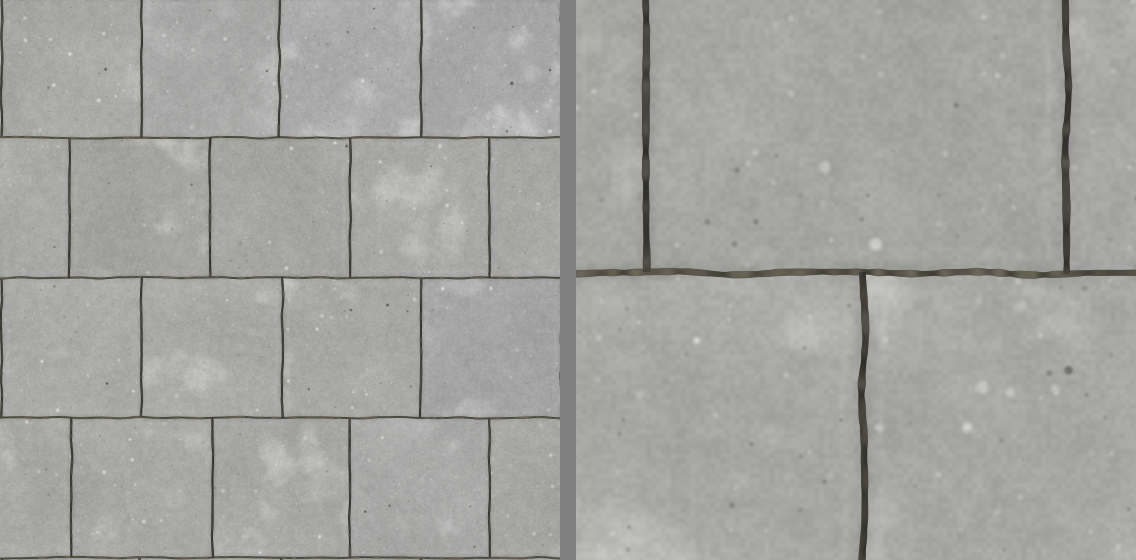
Left, the full canvas; right, a detail of the centre.
Reproduce this texture procedurally as a Shadertoy shader.

```glsl
float hash(vec2 p) {
    vec3 a = fract(p.xyx * 0.1031);
    a += dot(a, a.yzx + 33.33);
    return fract((a.x + a.y) * a.z);
}

float noise(vec2 p) {
    vec2 i = floor(p), f = fract(p);
    f = f * f * (3.0 - 2.0 * f);
    return mix(mix(hash(i), hash(i + vec2(1, 0)), f.x),
               mix(hash(i + vec2(0, 1)), hash(i + vec2(1, 1)), f.x), f.y);
}

float fbm(vec2 p) {
    float sum = 0.0, amp = 0.5;
    for (int i = 0; i < 5; i++) {
        sum += amp * noise(p);
        p = mat2(1.6, 1.2, -1.2, 1.6) * p + 7.3;
        amp *= 0.5;
    }
    return sum;
}

// Round spots, at most one per grid cell, each with its own size and strength
float spots(vec2 p, float scale, float density, float radius, float blur) {
    vec2 cell = floor(p * scale);
    vec2 centre = 0.25 + 0.5 * vec2(hash(cell + 11.0), hash(cell + 37.0));
    float d = length(fract(p * scale) - centre) / scale;
    float r = radius * mix(0.5, 1.0, hash(cell + 53.0));
    float present = step(hash(cell + 71.0), density);
    return present * mix(0.4, 1.0, hash(cell + 97.0)) * (1.0 - smoothstep(r - blur, r + blur, d));
}

void mainImage(out vec4 fragColor, in vec2 fragCoord) {
    vec2 q = fragCoord / iResolution.xy * 4.0 - vec2(0.0, 0.016);
    float px = 4.0 / iResolution.y;

    // Running bond with slightly uneven joints
    vec2 wobble = (vec2(noise(q * 7.0), noise(q * 7.0 + 40.0)) - 0.5) * 0.012;
    vec2 b = q + wobble;
    float row = floor(b.y);
    float x = b.x - 0.5 * mod(row + 1.0, 2.0) - 0.022 * hash(vec2(row, 5.0));
    float joint = round(x);
    float dx = x - joint - 0.026 * (hash(vec2(mod(joint, 4.0), row + 20.0)) - 0.5);
    float col = mod(joint - step(dx, 0.0), 4.0);
    float dy = abs(b.y - round(b.y));
    dx = abs(dx);
    float edge = min(dx, dy);
    vec2 id = vec2(col, row);
    vec2 local = q + id * 17.0;

    // Concrete: tone of each slab, clouds and fine grain
    float tone = 0.022 * (hash(id + 3.0) - 0.5);
    tone += 0.07 * (fbm(local * 2.2) - 0.5);
    tone += 0.03 * (noise(q * 24.0) - 0.5) + 0.045 * (noise(q * 85.0) - 0.5);
    vec3 colour = mix(vec3(0.652, 0.656, 0.635), vec3(0.658, 0.662, 0.658), hash(id + 9.0)) + tone;

    // Pale bloom, patchy and stronger on some slabs
    float bloom = smoothstep(0.55, 0.8, fbm(local * 3.0 + 60.0));
    colour += 0.12 * bloom * hash(id + 31.0);
    float patches = spots(local, 3.0, 0.16, 0.08, 0.06) * smoothstep(0.35, 0.7, fbm(local * 9.0));
    colour += 0.10 * patches;

    // White flecks and dark pits
    float flecks = spots(local, 9.0, 0.05 + 0.08 * hash(id + 43.0), 0.014, 0.009);
    flecks += 0.5 * spots(local + 5.0, 22.0, 0.08, 0.008, 0.006);
    colour += 0.17 * flecks;
    float pits = spots(local + 9.0, 7.0, 0.035, 0.011, 0.006);
    pits += 0.4 * spots(local + 2.0, 19.0, 0.06, 0.007, 0.005);
    colour = mix(colour, vec3(0.28, 0.27, 0.25), 0.8 * pits);

    // Worn rim: a faint pressed line and soft grime beside the joints
    float rim = smoothstep(0.03, 0.045, edge) * (1.0 - smoothstep(0.045, 0.065, edge));
    colour += 0.018 * rim * noise(local * 5.0);
    colour -= 0.06 * (1.0 - smoothstep(0.005, 0.035, edge)) * noise(q * 16.0 + 80.0);

    // Joints: dark upright gaps, browner sandy bed lines
    float grit = noise(q * 38.0 + 13.0);
    vec2 halfWidth = vec2(0.0065, 0.006) + 0.004 * grit;
    vec2 gap = 1.0 - smoothstep(halfWidth - px * 0.6, halfWidth + px * 0.6, vec2(dx, dy));
    vec3 bedColour = mix(vec3(0.25, 0.24, 0.20), vec3(0.43, 0.41, 0.36), grit);
    vec3 gapColour = mix(vec3(0.18, 0.17, 0.15), vec3(0.34, 0.33, 0.30), grit);
    colour = mix(colour, bedColour, gap.y);
    colour = mix(colour, gapColour, gap.x);

    fragColor = vec4(clamp(colour, 0.0, 1.0), 1.0);
}
```
